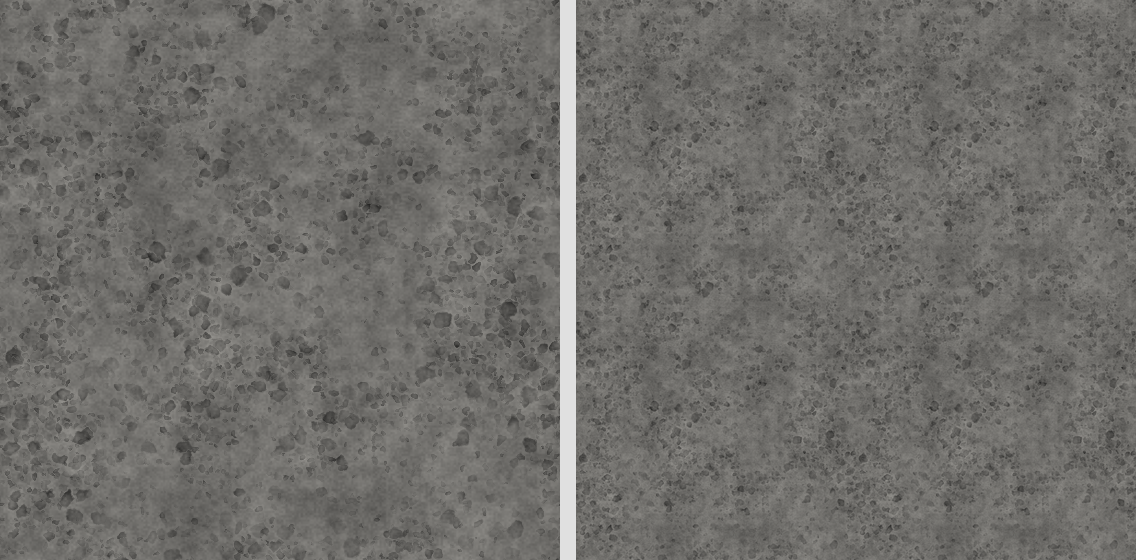
Left, the tile; right, the same tile 2 across and 2 down.
This texture is drawn by a WebGL 2 fragment shader. Its source:

```glsl
#version 300 es
precision highp float;
// Weathered grey stone: cloudy mottling and fine grain, pitted by clustered
// hollows of three sizes. Each size is a jittered cell grid whose nearest and
// second nearest pits leave thin walls; all grids and noises wrap at the edges.

#define BASE_TONE 0.449
#define STONE_TINT vec3(1.0, 0.987, 0.956)
#define CLOUD_CELLS 11.0
#define CLOUD_CONTRAST 0.15
#define CLUSTER_CELLS 11.0
#define PATINA_CELLS 44.0
#define PATINA_CONTRAST 0.15
#define GRAIN_CELLS 256.0
#define GRAIN_CONTRAST 0.062
#define PIT_DEPTH 0.135
#define RIM_LIGHT 0.026
#define EDGE_WARP 0.016

uniform vec2 u_resolution;
out vec4 fragColor;

float hash(vec2 p) {
    return fract(sin(dot(p, vec2(127.1, 311.7))) * 43758.5453);
}

// Value noise on a lattice that wraps after 'period' cells.
float wrapNoise(vec2 p, vec2 period, float seed) {
    vec2 cell = floor(p);
    vec2 f = p - cell;
    f = f * f * (3.0 - 2.0 * f);
    vec2 lo = mod(cell, period) + seed;
    vec2 hi = mod(cell + 1.0, period) + seed;
    float bottom = mix(hash(lo), hash(vec2(hi.x, lo.y)), f.x);
    float top = mix(hash(vec2(lo.x, hi.y)), hash(hi), f.x);
    return mix(bottom, top, f.y);
}

float wrapFbm(vec2 uv, float cells, float seed) {
    float sum = 0.0;
    float amplitude = 0.5;
    for (int i = 0; i < 4; i++) {
        sum += amplitude * wrapNoise(uv * cells, vec2(cells), seed);
        cells *= 2.0;
        seed += 17.3;
        amplitude *= 0.55;
    }
    return sum / 1.0094;
}

float clusterAt(vec2 uv) {
    float n = wrapNoise(uv * CLUSTER_CELLS, vec2(CLUSTER_CELLS), 51.0);
    return smoothstep(0.25, 0.8, n);
}

// Returns darkening (x) and pale rim (y) of one size of pits.
vec2 pitLayer(vec2 uv, float cells, float density, float seed) {
    vec2 p = uv * cells;
    vec2 home = floor(p);
    float nearest = 9.0;
    float second = 9.0;
    float strength = 0.0;
    float slope = 0.0;
    for (int y = -1; y <= 1; y++) {
        for (int x = -1; x <= 1; x++) {
            vec2 cell = home + vec2(x, y);
            vec2 id = mod(cell, cells) + seed;
            float cluster = clusterAt((cell + 0.5) / cells);
            if (hash(id + 3.7) > density * mix(0.4, 1.9, cluster)) continue;
            vec2 jitter = vec2(hash(id + 11.3), hash(id + 29.9));
            vec2 d = p - cell - 0.1 - 0.8 * jitter;
            float angle = 6.2832 * hash(id + 43.1);
            vec2 axis = vec2(cos(angle), sin(angle));
            vec2 q = vec2(dot(d, axis), dot(d, vec2(-axis.y, axis.x)));
            q.y *= mix(1.0, 1.45, hash(id + 61.7));
            float r = length(q) / mix(0.24, 0.52, hash(id + 73.3));
            if (r < nearest) {
                second = nearest;
                nearest = r;
                float h = hash(id + 87.9);
                strength = mix(0.25, 0.85, h * h) + 0.25 * cluster * h;
                slope = q.x;
            } else {
                second = min(second, r);
            }
        }
    }
    float soft = 0.12 + 0.001 * cells;
    float hollow = 1.0 - smoothstep(1.0 - soft, 1.0 + soft, nearest);
    float wall = smoothstep(0.0, 0.25, second - nearest);
    float shade = 0.65 + 0.35 * smoothstep(0.2, 0.9, nearest) + 0.9 * slope;
    float rim = smoothstep(0.9, 1.2, nearest) * (1.0 - smoothstep(1.2, 1.8, nearest));
    return vec2(hollow * mix(0.15, 1.0, wall) * shade, rim) * strength;
}

void main() {
    vec2 uv = gl_FragCoord.xy / u_resolution;

    // Ragged outlines for the pits
    vec2 warp = vec2(wrapFbm(uv, 64.0, 5.0), wrapFbm(uv, 64.0, 83.0)) - 0.5;
    vec2 bent = uv + EDGE_WARP * warp;

    // Hollows, large to small, with blotchy floors
    vec2 large = pitLayer(bent, 31.0, 0.30, 7.0);
    vec2 medium = pitLayer(bent, 53.0, 0.34, 137.0);
    vec2 small = pitLayer(bent, 91.0, 0.30, 259.0);
    float dark = max(large.x, max(medium.x, small.x * 0.9));
    dark += 0.35 * min(large.x, max(medium.x, small.x));
    dark *= 0.35 + 1.3 * wrapFbm(uv, 60.0, 211.0);
    float rim = max(large.y, max(medium.y, small.y * 0.6)) * (1.0 - min(dark * 2.0, 1.0));

    // Mottling, faint upright stains and grain
    float cloud = wrapFbm(uv, CLOUD_CELLS, 31.0) - 0.5;
    float stain = wrapNoise(uv * vec2(36.0, 7.0), vec2(36.0, 7.0), 19.0) - 0.5;
    float patina = wrapFbm(uv, PATINA_CELLS, 67.0) - 0.5;
    float grain = wrapNoise(uv * GRAIN_CELLS, vec2(GRAIN_CELLS), 97.0) - 0.5;

    float tone = BASE_TONE + CLOUD_CONTRAST * cloud + 0.016 * stain;
    tone += PATINA_CONTRAST * patina + GRAIN_CONTRAST * grain;
    tone += RIM_LIGHT * rim * (0.4 + clusterAt(uv)) - PIT_DEPTH * dark;
    fragColor = vec4(tone * STONE_TINT, 1.0);
}
```
